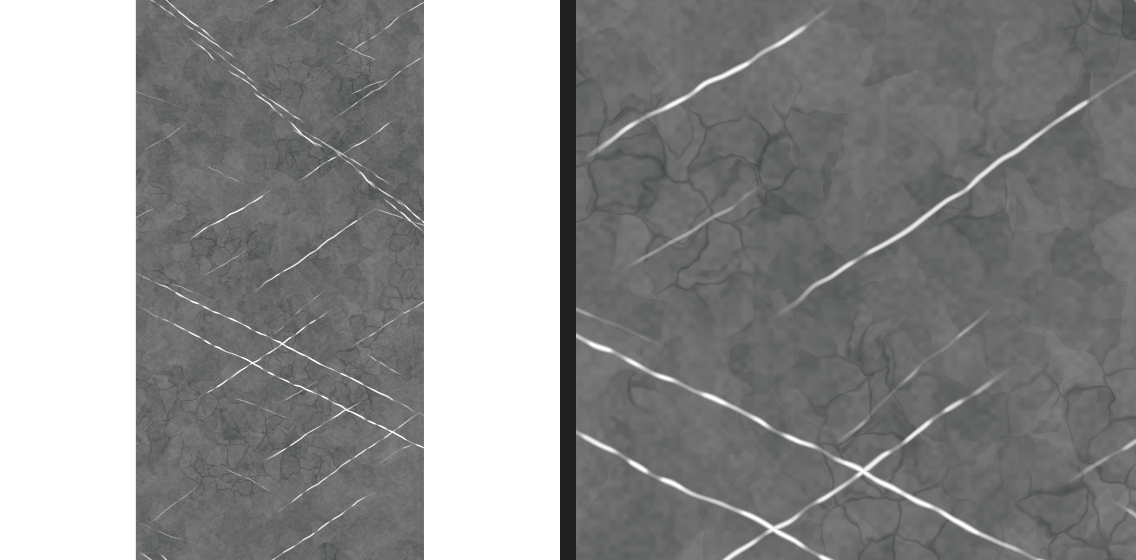
Left, the full canvas; right, a detail of the centre.
A three.js fragment shader for this texture:

```glsl
varying vec2 vUv;

const vec3 WHITE = vec3(1.0);
const vec3 DARK_STONE = vec3(0.368, 0.374, 0.374);
const vec3 LIGHT_STONE = vec3(0.468);
const float SLAB_LEFT = 0.2425;
const float SLAB_RIGHT = 0.757;
const float EDGE_SOFT = 0.001;
const float VEIN_WIDTH = 0.0011;
const float VEIN_SOFT = 0.0014;
const float VEIN_WOBBLE = 0.005;
const float FALLING = -0.46;
const float RISING = 0.57;
const float CRACK_DEPTH = 0.75;
const float RISING_COUNT = 10.0;
const float FAINT_COUNT = 18.0;
const float SPLINTER_COUNT = 16.0;

float hash(vec2 p) {
  return fract(sin(dot(p, vec2(127.1, 311.7))) * 43758.5453);
}

vec2 hash2(vec2 p) {
  return vec2(hash(p), hash(p + 19.7));
}

// Value noise that wraps after a whole number of cells
float noise(vec2 p, vec2 period) {
  vec2 i = floor(p), f = fract(p);
  f = f * f * (3.0 - 2.0 * f);
  vec2 a = mod(i, period), b = mod(i + 1.0, period);
  return mix(mix(hash(a), hash(vec2(b.x, a.y)), f.x),
             mix(hash(vec2(a.x, b.y)), hash(b), f.x), f.y);
}

float fbm(vec2 p, vec2 freq) {
  float sum = 0.0, gain = 0.5;
  for (int i = 0; i < 4; i++) {
    sum += gain * noise(p * freq, freq);
    freq *= 2.0;
    gain *= 0.5;
  }
  return sum / 0.9375;
}

// Wrapping cells: x is the tone of the clast, y the distance to its rim
vec2 clasts(vec2 p, float freq) {
  vec2 i = floor(p * freq), f = fract(p * freq);
  float nearest = 8.0, second = 8.0, tone = 0.0;
  for (int y = -1; y <= 1; y++) {
    for (int x = -1; x <= 1; x++) {
      vec2 offset = vec2(float(x), float(y));
      vec2 id = mod(i + offset, freq);
      float d = length(offset + hash2(id) - f);
      if (d < nearest) {
        second = nearest;
        nearest = d;
        tone = hash(id + 7.3);
      } else {
        second = min(second, d);
      }
    }
  }
  return vec2(tone, second - nearest);
}

// Broken, tapering calcite line, wrapped from top to bottom
float vein(vec2 p, vec2 mid, float angle, float halfLength, float strength, float seed) {
  vec2 d = p - mid;
  d.y -= floor(d.y + 0.5);
  vec2 dir = vec2(cos(angle), sin(angle));
  float along = dot(d, dir);
  float across = dot(d, vec2(-dir.y, dir.x));
  across += VEIN_WOBBLE * (noise(vec2(along * 22.0, seed), vec2(64.0)) - 0.5);
  across += 0.4 * VEIN_WOBBLE * (noise(vec2(along * 75.0, seed + 5.0), vec2(64.0)) - 0.5);
  float pieces = noise(vec2(along * 95.0, seed + 11.0), vec2(64.0));
  float taper = 1.0 - smoothstep(0.55, 1.0, abs(along) / halfLength);
  float width = VEIN_WIDTH * strength * (0.3 + pieces) + VEIN_SOFT;
  float line = 1.0 - smoothstep(0.1 * width, width, abs(across));
  return line * taper * strength * mix(0.3, 1.0, smoothstep(0.15, 0.6, pieces));
}

float allVeins(vec2 p) {
  float v = 0.0;
  // Long falling pair
  for (float i = 0.0; i < 2.0; i++) {
    v = max(v, vein(p, vec2(0.56 - 0.06 * i, 0.297 + 0.09 * i), FALLING, 0.38 - 0.06 * i, 1.0, i));
  }
  // Fracture zone of overlapping splinters
  for (float i = 0.0; i < SPLINTER_COUNT; i++) {
    vec2 r = hash2(vec2(i, 3.0));
    vec2 mid = mix(vec2(0.28, 1.0), vec2(0.76, 0.59), (i + r.x) / SPLINTER_COUNT);
    mid.y += 0.035 * (r.y - 0.5);
    v = max(v, vein(p, mid, FALLING - 0.1 - 0.2 * r.x, 0.035 + 0.04 * r.y, 0.6 + 0.4 * r.x, i + 4.0));
  }
  // Rising veins, mostly to the right
  for (float i = 0.0; i < RISING_COUNT; i++) {
    vec2 r = hash2(vec2(i, 8.0));
    vec2 mid = vec2(0.72 - 0.38 * r.x * r.x, (i + 0.8 * r.y) / RISING_COUNT);
    v = max(v, vein(p, mid, RISING + 0.1 * (r.y - 0.5), 0.07 + 0.11 * r.y, 0.55 + 0.45 * r.x, i + 22.0));
  }
  // Faint short veins in both directions
  for (float i = 0.0; i < FAINT_COUNT; i++) {
    vec2 r = hash2(vec2(i, 14.0));
    vec2 mid = vec2(mix(SLAB_LEFT, SLAB_RIGHT, r.x), (i + r.y) / FAINT_COUNT);
    float angle = mix(FALLING, RISING, mod(i, 2.0)) + 0.3 * (r.y - 0.5);
    v = max(v, vein(p, mid, angle, 0.03 + 0.04 * r.y, 0.3 + 0.2 * r.x, i + 34.0));
  }
  return v;
}

// Mottled stone, 0 for dark and 1 for light
float stoneTone(vec2 p) {
  vec2 warp = vec2(fbm(p, vec2(30.0)), fbm(p + 0.37, vec2(30.0))) - 0.5;
  vec2 q = p + 0.035 * warp;
  vec2 large = clasts(q, 34.0), small = clasts(q + 0.5, 74.0);
  vec2 slant = vec2(p.x + p.y, p.y - p.x);
  float streaks = fbm(slant + warp * 0.02, vec2(9.0, 22.0));
  float tone = 0.55 + 0.5 * (large.x - 0.5) + 0.4 * (small.x - 0.5);
  tone += 0.9 * (fbm(p, vec2(6.0)) - 0.5) + 0.7 * (streaks - 0.5);
  tone += 0.5 * (noise(p * 256.0, vec2(256.0)) - 0.5);
  float cracked = smoothstep(0.45, 0.7, fbm(p + 0.21, vec2(14.0)));
  float rims = 1.0 - smoothstep(0.0, 0.13, large.y);
  float hairs = 1.0 - smoothstep(0.0, 0.035, abs(fbm(q, vec2(18.0)) - 0.5));
  return tone - CRACK_DEPTH * cracked * max(rims, 0.7 * hairs);
}

void main() {
  vec3 stone = mix(DARK_STONE, LIGHT_STONE, stoneTone(vUv));
  vec3 marble = mix(stone, WHITE, clamp(allVeins(vUv), 0.0, 1.0));
  float slab = smoothstep(-EDGE_SOFT, EDGE_SOFT, min(vUv.x - SLAB_LEFT, SLAB_RIGHT - vUv.x));
  gl_FragColor = vec4(mix(WHITE, marble, slab), 1.0);
}
```
